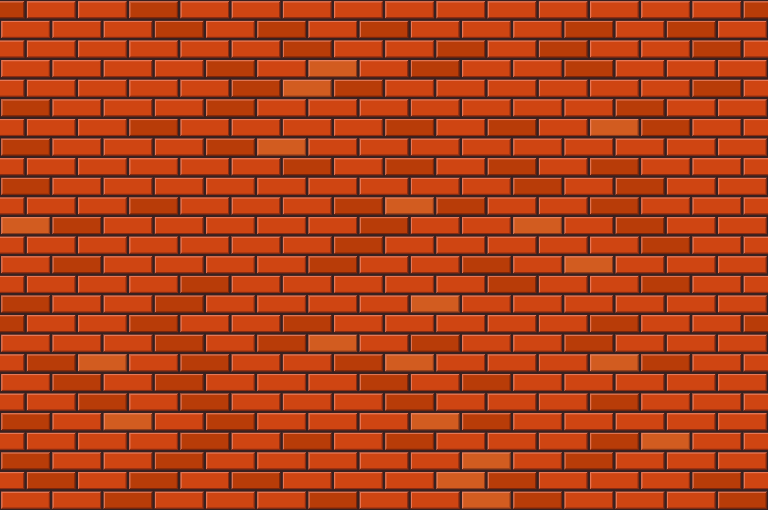
Reproduce this texture procedurally as a Shadertoy shader.

```glsl
// Running-bond wall of bevelled orange-red bricks with dark mortar, tiling on all sides.

const vec2 GRID = vec2(15.0, 26.0); // bricks across, rows down

// Sine-free hash of a brick index, wrapped to the grid, 0..1
float hash(vec2 id) {
    vec2 p = mod(id, GRID) + 3.0;
    vec3 q = fract(vec3(p.xyx) * vec3(0.1031, 0.1030, 0.0973));
    q += dot(q, q.yzx + 33.33);
    return fract((q.x + q.y) * q.z);
}

// Antialiased step: 0 below the edge, 1 above it
float cover(float d, float width) {
    return clamp(d / width + 0.5, 0.0, 1.0);
}

void mainImage(out vec4 fragColor, in vec2 fragCoord) {
    // Brick layout: every second row is shifted by half a brick
    vec2 p = fragCoord / iResolution.xy * GRID;
    p.x += 0.5 * mod(floor(p.y), 2.0);
    vec2 id = floor(p);

    // Distances to the cell sides, in row heights
    vec2 size = vec2(2.6, 1.0);
    vec2 f = fract(p) * size;
    float lit = min(f.x, size.y - f.y);
    float shaded = min(size.x - f.x, f.y);
    float edge = min(lit, shaded);
    float soft = max(0.8 * GRID.y / iResolution.y, 0.03);

    // Mostly plain bricks, some pale, some dark but never two dark in a row
    float pick = hash(id);
    float previous = hash(id - vec2(1.0, 0.0));
    vec3 face = vec3(0.81, 0.27, 0.07);
    if (pick < 0.32 && previous >= 0.32) face = vec3(0.72, 0.235, 0.03);
    if (pick > 0.95) face = vec3(0.825, 0.36, 0.125);

    // Bevel: light on the top and left, dark on the bottom and right
    vec3 highlight = mix(face, vec3(0.96, 0.58, 0.48), 0.64);
    vec3 shadow = face * 0.64 + vec3(0.02, 0.0, 0.025);
    vec3 bevel = mix(highlight, shadow, cover(lit - shaded, soft));

    vec3 mortar = vec3(0.22, 0.125, 0.12);
    vec3 color = mix(bevel, face, cover(edge - 0.126, soft));
    color = mix(mortar, color, cover(edge - 0.061, soft));
    fragColor = vec4(color, 1.0);
}
```
